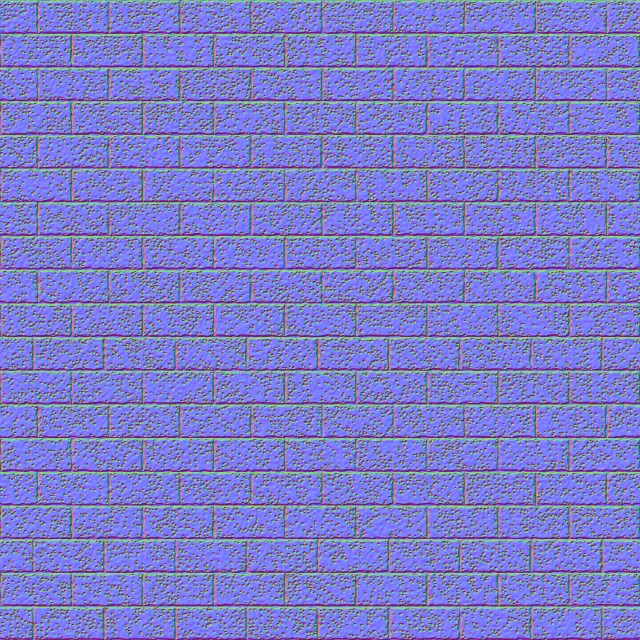
A WebGL 1 fragment shader for this texture map:

```glsl
precision highp float;
// Tangent-space normal map of a running-bond brick wall with pitted faces.

uniform vec2 u_resolution;

const vec2 BRICKS = vec2(9.0, 19.0);   // repeats across and down
const float PIT_CELLS = 180.0;         // pit grid cells across the canvas
const float PIT_DEPTH = 0.0032;
const vec2 JOINT_WIDTH = vec2(0.0031, 0.0036);  // half widths of the grooves
const float JOINT_DEPTH = 0.0056;
const float GRAIN_DEPTH = 0.0010;
const float SLOPE_STEP = 0.0007;

float hash(vec2 p) {
  return fract(sin(dot(p, vec2(127.1, 311.7))) * 43758.545);
}

float noise(vec2 p) {
  vec2 i = floor(p);
  vec2 f = fract(p);
  f = f * f * (3.0 - 2.0 * f);
  float low = mix(hash(i), hash(i + vec2(1.0, 0.0)), f.x);
  float high = mix(hash(i + vec2(0.0, 1.0)), hash(i + 1.0), f.x);
  return mix(low, high, f.y);
}

// Sideways shift of a course, in bricks; a few even courses are laid short
float courseShift(float row) {
  float isShort = max(step(row, 2.5), step(abs(row - 8.0), 0.5));
  float halfBrick = mix(0.54, 0.475, isShort);
  return mix(halfBrick, 0.015, mod(row, 2.0));
}

// Depth of the mortar grooves, with chipped edges and worn stretches
float jointDepth(vec2 p) {
  vec2 b = p * BRICKS;
  b.x -= courseShift(floor(b.y));
  vec2 f = fract(b);
  vec2 edge = min(f, 1.0 - f) / BRICKS;
  float chip = noise(p * 170.0) - 0.5;
  edge += chip * vec2(0.0030, 0.0032);
  vec2 groove = 1.0 - smoothstep(vec2(0.0), JOINT_WIDTH, edge);
  groove.x *= mix(0.35, 1.0, noise(p * 70.0 + 9.0));
  groove.y *= mix(0.6, 1.0, noise(p * 90.0 + 31.0));
  return JOINT_DEPTH * max(groove.x, groove.y);
}

// Chance of a pit: drifting clusters, denser near the top of each brick
float pitChance(vec2 p) {
  float cluster = noise(p * vec2(34.0, 50.0) + 17.0);
  return 0.22 + 0.45 * cluster + 0.18 * fract(p.y * BRICKS.y);
}

// Depth of the small ragged pits scattered over a jittered grid
float pitDepth(vec2 p) {
  vec2 ragged = vec2(noise(p * 330.0), noise(p * 330.0 + 40.0)) - 0.5;
  vec2 g = p * PIT_CELLS + 0.3 * ragged;
  vec2 cell = floor(g);
  float depth = 0.0;
  for (int y = -1; y <= 1; y++) {
    for (int x = -1; x <= 1; x++) {
      vec2 id = cell + vec2(float(x), float(y));
      vec2 jitter = vec2(hash(id + 3.1), hash(id + 8.6));
      vec2 center = id + 0.1 + 0.8 * jitter;
      float radius = mix(0.36, 0.56, hash(id + 5.3));
      float present = step(hash(id), pitChance(center / PIT_CELLS));
      float bowl = 1.0 - smoothstep(0.0, radius, length(g - center));
      depth = max(depth, present * bowl);
    }
  }
  return PIT_DEPTH * depth;
}

float surfaceHeight(vec2 p) {
  float grain = GRAIN_DEPTH * noise(p * 240.0);
  return grain - max(jointDepth(p), pitDepth(p));
}

// Encoded normal: red faces left, green faces up, blue fades on steep slopes
vec3 normalColor(vec2 p) {
  float h = surfaceHeight(p);
  float dx = surfaceHeight(p + vec2(SLOPE_STEP, 0.0)) - h;
  float dy = surfaceHeight(p + vec2(0.0, SLOPE_STEP)) - h;
  vec3 n = normalize(vec3(dx, -dy, 0.75 * SLOPE_STEP));
  return vec3(0.49 + 0.43 * n.x, 0.49 + 0.43 * n.y, n.z);
}

void main() {
  // Average a 2 by 2 grid of samples to smooth the edges
  vec3 color = vec3(0.0);
  for (int y = 0; y < 2; y++) {
    for (int x = 0; x < 2; x++) {
      vec2 offset = 0.5 * vec2(float(x), float(y)) - 0.25;
      color += normalColor((gl_FragCoord.xy + offset) / u_resolution);
    }
  }
  gl_FragColor = vec4(color * 0.25, 1.0);
}
```
